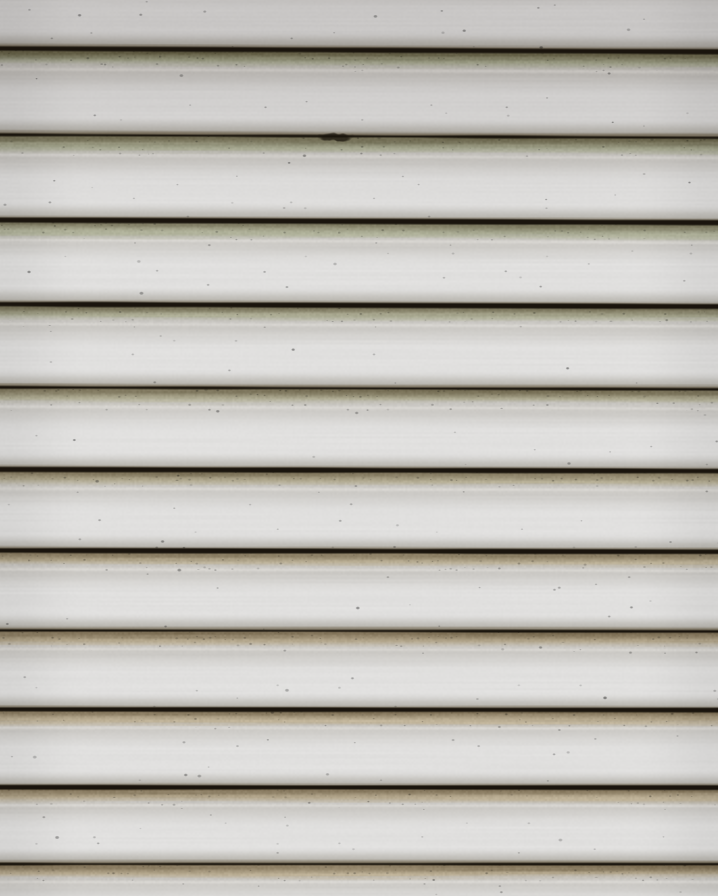
Reproduce this texture procedurally as a WebGL 2 fragment shader.

```glsl
#version 300 es
precision highp float;
// Weathered horizontal slats: rounded pale bars parted by dark gaps.
// Row spacing tightens down the canvas; each bar is shaded by its own profile,
// then worn with stretched noise, grime along the top edge and small specks.

uniform vec2 u_resolution;
out vec4 fragColor;

// Layout, in canvas heights
const float FIRST_GAP = 0.056;      // first gap, measured from the top
const float ROW_STEP = 0.0967;      // spacing at the first gap
const float ROW_SHRINK = 0.000586;  // quadratic tightening per row
const float TILT = 0.004;           // slope of the upper rows

// Line widths, as shares of one row
const float GAP_WIDE = 0.029;
const float GAP_TIGHT = 0.015;
const float GRIME_EDGE = 0.175;
const float GLINT_AT = 0.235;

// Colours
const vec3 PAINT_LIT = vec3(0.880, 0.877, 0.872);
const vec3 PAINT_SHADE = vec3(0.785, 0.776, 0.758);
const vec3 PAINT_LOW = vec3(0.725, 0.715, 0.690);
const vec3 GRIME_DARK = vec3(0.48, 0.44, 0.36);
const vec3 GRIME_PALE = vec3(0.69, 0.665, 0.605);
const vec3 MOSS_TINT = vec3(0.97, 1.02, 0.96);
const vec3 RUST_TINT = vec3(1.04, 1.00, 0.92);
const vec3 GAP_BLACK = vec3(0.10, 0.08, 0.05);

float hash(vec2 p) {
    return fract(sin(dot(p, vec2(127.1, 311.7))) * 43758.5453);
}

float noise(vec2 p) {
    vec2 i = floor(p), f = fract(p);
    f = f * f * (3.0 - 2.0 * f);
    return mix(mix(hash(i), hash(i + vec2(1, 0)), f.x),
               mix(hash(i + vec2(0, 1)), hash(i + vec2(1, 1)), f.x), f.y);
}

// Row coordinate: whole numbers fall on the gap centres
float rowAt(float down) {
    float root = ROW_STEP * ROW_STEP - 4.0 * ROW_SHRINK * (down - FIRST_GAP);
    return (ROW_STEP - sqrt(max(root, 0.0))) / (2.0 * ROW_SHRINK);
}

// One jittered speck in some cells of a grid
float specks(vec2 p, float cells, float density, float size) {
    vec2 q = p * cells, id = floor(q);
    vec2 centre = 0.2 + 0.6 * vec2(hash(id + 3.7), hash(id + 9.2));
    vec2 d = (fract(q) - centre) * vec2(0.75, 1.0);
    float radius = size * cells * (0.5 + hash(id + 5.1));
    float soft = cells * 0.8 / u_resolution.y;
    float spot = 1.0 - smoothstep(radius - soft, radius + soft, length(d));
    return spot * step(1.0 - density, hash(id)) * (0.4 + 0.6 * hash(id + 1.3));
}

// Paint, glint and lower shade across one bar; f runs from top gap to bottom gap
vec3 barColour(float f, float row, vec2 p) {
    float streak = noise(vec2(p.x * 5.0 + row * 17.0, p.y * 420.0)) - 0.5;
    float cloud = noise(vec2(p.x * 3.0 + row * 7.3, f * 3.0)) - 0.5;
    vec3 col = mix(PAINT_SHADE, PAINT_LIT, smoothstep(0.2, 0.53, f + 0.04 * cloud));
    col = mix(col, PAINT_LOW, smoothstep(0.78, 0.97, f + 0.02 * streak));
    col += 0.055 * exp(-pow((f - GLINT_AT) / 0.022, 2.0));

    // Grime gathers below each gap, greener above and browner below
    float reach = GRIME_EDGE + 0.05 * cloud + 0.035 * streak + 0.025 * (hash(vec2(row, 4.0)) - 0.5);
    float cover = 1.0 - smoothstep(reach - 0.045, reach + 0.045, f);
    vec3 grime = mix(GRIME_DARK, GRIME_PALE, smoothstep(0.03, 0.15, f));
    grime *= mix(MOSS_TINT, RUST_TINT, smoothstep(2.0, 7.0, row));
    grime += 0.07 * streak + 0.05 * cloud;
    col = mix(col, grime, cover * 0.93);

    // Thin dirty lip above the next gap
    col = mix(col, GRIME_DARK, 0.85 * smoothstep(0.93, 0.985, f + 0.015 * streak));
    return col + 0.018 * streak * (1.0 - cover);
}

void main() {
    vec2 p = gl_FragCoord.xy / u_resolution.y;
    float across = gl_FragCoord.x / u_resolution.x;
    float down = 1.0 - p.y;
    float k = rowAt(down - TILT * (across - 0.5) * (1.0 - down));
    float row = floor(k), f = k - row;
    vec3 col = barColour(f, row, p);

    // Dimmer upper bars and slightly shaded sides
    col -= vec3(0.095, 0.100, 0.100) * (1.0 - smoothstep(0.0, 0.28, down));
    col *= 1.0 - 0.05 * (1.0 - smoothstep(0.0, 0.12, min(across, 1.0 - across)));

    // Specks and fine grain, denser in the grime
    float dirt = 1.0 - smoothstep(0.1, 0.32, f);
    col *= 1.0 - 0.40 * specks(p, 42.0, 0.07, 0.0010);
    col *= 1.0 - 0.28 * specks(p + 2.3, 130.0, 0.03 + 0.25 * dirt, 0.0007);
    col += (noise(p * 430.0) - 0.5) * mix(0.010, 0.045, dirt);

    // Gaps, every third one tighter, with slightly uneven edges
    float gap = round(k), offset = abs(k - gap);
    float halfWidth = mod(gap, 3.0) == 1.0 ? GAP_TIGHT : GAP_WIDE;
    halfWidth += 0.008 * (noise(vec2(p.x * 9.0, gap * 5.0)) - 0.5);
    float pixel = 1.0 / (u_resolution.y * (ROW_STEP - 2.0 * ROW_SHRINK * k));
    float soft = max(pixel * 0.7, 0.016);
    col = mix(GAP_BLACK, col, smoothstep(halfWidth - soft, halfWidth + soft, offset));

    // Dark chip on the second gap
    vec2 chip = (vec2(across, k) - vec2(0.467, 1.01)) / vec2(0.022, 0.055);
    float ragged = length(chip) + 0.6 * (noise(p * 180.0) - 0.5);
    col = mix(col, GAP_BLACK, 0.75 * (1.0 - smoothstep(0.6, 1.1, ragged)));

    fragColor = vec4(clamp(col, 0.0, 1.0), 1.0);
}
```
